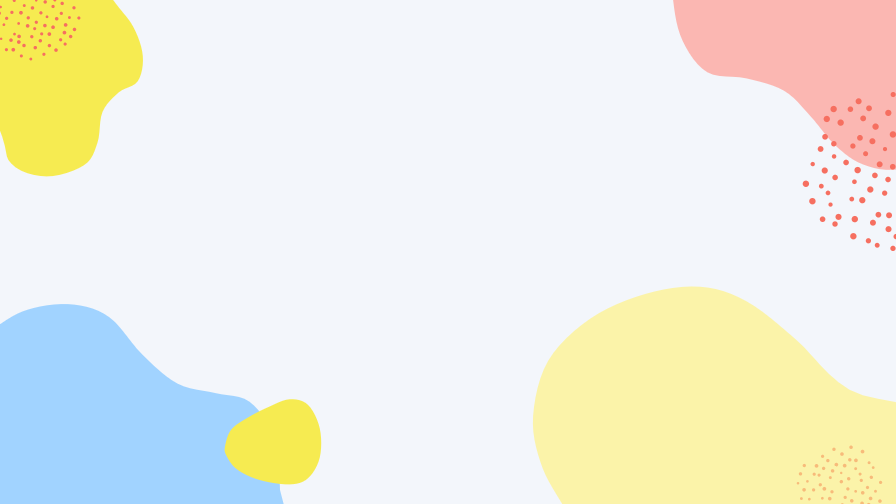
Write a Shadertoy shader that draws this background.

```glsl
// Soft pastel blobs in the corners of a pale sheet, with three clusters of scattered dots.

// Layout is in units of one ninth of the canvas height (16 x 9 sheet).
const float SHEET_HEIGHT = 9.0;
const int KNOTS = 13;          // spline knots per blob
const int STEPS = 6;           // straight pieces per spline span
const float JITTER = 0.58;     // dot wander, as a share of its cell
const float GRID_TURN = 0.4;   // dot grid rotation in radians

const vec3 PAPER   = vec3(0.953, 0.965, 0.984);
const vec3 YELLOW  = vec3(0.965, 0.922, 0.318);
const vec3 CREAM   = vec3(0.984, 0.953, 0.663);
const vec3 BLUE    = vec3(0.631, 0.827, 1.0);
const vec3 PINK    = vec3(0.984, 0.718, 0.698);
const vec3 CORAL   = vec3(0.965, 0.435, 0.375);
const vec3 APRICOT = vec3(0.970, 0.735, 0.480);

// Knots of the closed blob outlines
const vec2 TOP_LEFT[KNOTS] = vec2[](
    vec2(2.02, 9.0), vec2(2.38, 8.52), vec2(2.55, 8.0), vec2(2.46, 7.55), vec2(2.12, 7.35),
    vec2(1.83, 7.0), vec2(1.74, 6.45), vec2(1.5, 6.05), vec2(0.83, 5.85), vec2(0.2, 6.08),
    vec2(-0.05, 6.8), vec2(-1.2, 9.5), vec2(1.3, 10.0));
const vec2 TOP_RIGHT[KNOTS] = vec2[](
    vec2(12.02, 9.0), vec2(12.19, 8.27), vec2(12.63, 7.71), vec2(13.33, 7.6), vec2(14.0, 7.38),
    vec2(14.46, 6.94), vec2(14.92, 6.4), vec2(15.42, 6.06), vec2(16.08, 5.98), vec2(17.2, 6.3),
    vec2(17.5, 9.0), vec2(14.5, 10.5), vec2(12.0, 9.9));
const vec2 LOW_LEFT[KNOTS] = vec2[](
    vec2(0.0, 3.21), vec2(0.6, 3.5), vec2(1.33, 3.56), vec2(1.96, 3.33), vec2(2.54, 2.67),
    vec2(3.17, 2.15), vec2(3.85, 1.98), vec2(4.45, 1.83), vec2(4.85, 1.25), vec2(5.0, 0.25),
    vec2(4.9, -1.4), vec2(-1.2, -1.2), vec2(-1.0, 2.4));
const vec2 LOW_RIGHT[KNOTS] = vec2[](
    vec2(10.04, 0.0), vec2(9.65, 0.75), vec2(9.52, 1.58), vec2(9.79, 2.56), vec2(10.54, 3.31),
    vec2(11.52, 3.75), vec2(12.5, 3.88), vec2(13.33, 3.62), vec2(14.21, 2.94), vec2(15.17, 2.04),
    vec2(16.8, 1.42), vec2(18.0, -1.0), vec2(10.9, -1.3));
const vec2 PEBBLE[KNOTS] = vec2[](
    vec2(4.02, 1.04), vec2(4.13, 1.33), vec2(4.42, 1.54), vec2(4.79, 1.73), vec2(5.17, 1.87),
    vec2(5.5, 1.77), vec2(5.71, 1.35), vec2(5.71, 0.83), vec2(5.5, 0.46), vec2(5.17, 0.35),
    vec2(4.63, 0.43), vec2(4.23, 0.62), vec2(4.04, 0.87));

float hash(vec2 p) {
    return fract(sin(dot(p, vec2(127.1, 311.7))) * 43758.5453);
}

// Catmull-Rom point between b and c
vec2 spline(vec2 a, vec2 b, vec2 c, vec2 d, float t) {
    return b + 0.5 * t * (c - a + t * (2.0 * a - 5.0 * b + 4.0 * c - d
             + t * (3.0 * (b - c) + d - a)));
}

// Signed distance to a closed spline, negative inside
float blobDistance(vec2 p, vec2 knots[KNOTS]) {
    float nearest = 1e6, side = 1.0;
    vec2 start = knots[0];
    for (int i = 0; i < KNOTS; i++) {
        vec2 a = knots[(i + KNOTS - 1) % KNOTS], b = knots[i];
        vec2 c = knots[(i + 1) % KNOTS], d = knots[(i + 2) % KNOTS];
        for (int j = 1; j <= STEPS; j++) {
            vec2 end = spline(a, b, c, d, float(j) / float(STEPS));
            vec2 edge = end - start, toP = p - start;
            vec2 gap = toP - edge * clamp(dot(toP, edge) / dot(edge, edge), 0.0, 1.0);
            nearest = min(nearest, dot(gap, gap));
            // Flip the side at each edge crossed by a ray to the right
            if ((start.y > p.y) != (end.y > p.y) &&
                toP.x < edge.x * toP.y / edge.y) side = -side;
            start = end;
        }
    }
    return side * sqrt(nearest);
}

// Distance to jittered dots whose centres lie inside a disc
float dotsDistance(vec2 p, vec2 centre, float discRadius, float cell) {
    float s = sin(GRID_TURN), c = cos(GRID_TURN);
    vec2 q = mat2(c, s, -s, c) * (p - centre) / cell;
    vec2 id = floor(q);
    vec2 wander = vec2(hash(id + centre), hash(id + centre + 17.0)) - 0.5;
    vec2 spot = id + 0.5 + JITTER * wander;
    float dotRadius = mix(0.13, 0.2, sqrt(hash(id + 41.0)));
    return length(spot) * cell < discRadius ? (length(q - spot) - dotRadius) * cell : 1.0;
}

void paint(inout vec3 colour, vec3 ink, float dist, float pixel) {
    colour = mix(colour, ink, clamp(0.5 - dist / pixel, 0.0, 1.0));
}

void mainImage(out vec4 fragColor, in vec2 fragCoord) {
    float pixel = SHEET_HEIGHT / iResolution.y;
    vec2 p = fragCoord * pixel;
    vec3 colour = PAPER;

    // Blobs
    paint(colour, YELLOW, blobDistance(p, TOP_LEFT), pixel);
    paint(colour, PINK, blobDistance(p, TOP_RIGHT), pixel);
    paint(colour, BLUE, blobDistance(p, LOW_LEFT), pixel);
    paint(colour, YELLOW, blobDistance(p, PEBBLE), pixel);
    paint(colour, CREAM, blobDistance(p, LOW_RIGHT), pixel);

    // Dot clusters
    paint(colour, CORAL, dotsDistance(p, vec2(0.62, 8.73), 0.8, 0.165), pixel);
    paint(colour, CORAL, dotsDistance(p, vec2(15.8, 5.94), 1.45, 0.285), pixel);
    paint(colour, APRICOT, dotsDistance(p, vec2(15.02, 0.27), 0.78, 0.165), pixel);

    fragColor = vec4(colour, 1.0);
}
```
